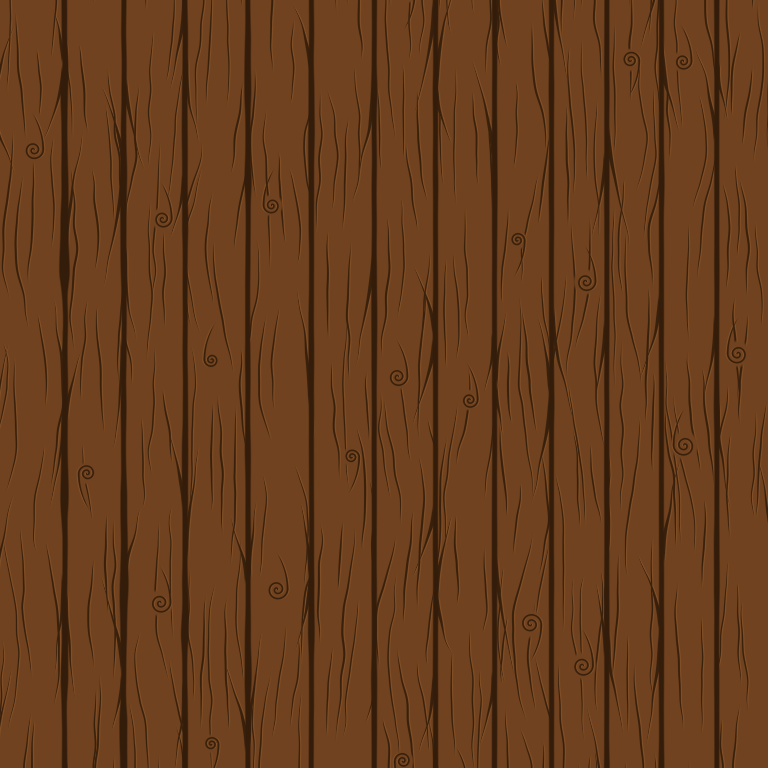
A WebGL 1 fragment shader for this texture:

```glsl
precision highp float;
uniform vec2 u_resolution;

const float PLANKS = 13.0;
const float LANES = 5.0;
const float TAU = 6.2831853;
const vec3 WOOD = vec3(0.44, 0.26, 0.12);
const vec3 GROOVE = vec3(0.22, 0.125, 0.045);
const vec3 GAP = vec3(0.20, 0.11, 0.04);
const vec3 RIDGE = vec3(0.53, 0.33, 0.165);

float hash(vec2 p) {
  return fract(sin(dot(p, vec2(12.9898, 78.233))) * 43758.5453);
}

float noise(float x, float seed) {
  float cell = floor(x);
  float f = fract(x);
  return mix(hash(vec2(cell, seed)), hash(vec2(cell + 1.0, seed)), f * f * (3.0 - 2.0 * f));
}

// Gap before each plank; uneven spacing, the first lies off the canvas
float gapX(float i) {
  return i < 0.5 ? -0.01 : i / PLANKS + 0.018 - 0.011 * cos(TAU * (i - 1.5) / 12.0);
}

float line(float d, float halfWidth, float px) {
  return 1.0 - smoothstep(halfWidth - 0.7 * px, halfWidth + 0.7 * px, abs(d));
}

// x: carved groove, y: lit ridge beside it
vec2 carve(float d, float halfWidth, float side, float px) {
  float ridge = line(d - side * (halfWidth + 0.0009), 0.0007, px);
  return vec2(line(d, halfWidth, px), ridge);
}

float grainPath(float y, float plank, float lane) {
  float seed = plank * 9.0 + lane;
  return 0.032 * (noise(y * 6.0, plank + 40.0) - 0.5)
       + 0.014 * (noise(y * 10.0, seed + 70.0) - 0.5)
       + 0.004 * (noise(y * 34.0, seed + 210.0) - 0.5);
}

// Tapered wavy strokes running along the plank
vec2 grain(vec2 p, float plank, float left, float width, float px) {
  vec2 marks = vec2(0.0);
  for (float lane = 0.0; lane < LANES; lane++) {
    float tall = mix(0.17, 0.30, hash(vec2(plank, lane + 3.0)));
    float row = p.y / tall + hash(vec2(lane, plank + 20.0));
    vec2 id = vec2(floor(row) + 11.0 * lane, plank);
    float span = mix(0.5, 0.97, hash(id + 0.3));
    float s = (fract(row) - 0.5) / (0.5 * span);
    float taper = max(1.0 - s * s, 0.0) * step(hash(id + 0.6), 0.86);
    float path = grainPath(p.y, plank, lane);
    float slope = (grainPath(p.y + 0.002, plank, lane) - path) / 0.002;
    float x = left + width * (lane + 0.5) / LANES + path + 0.008 * (hash(id + 0.9) - 0.5);
    float d = (p.x - x) / sqrt(1.0 + slope * slope);
    float halfWidth = mix(0.0008, 0.0014, hash(id + 1.2)) * taper;
    marks = max(marks, carve(d, halfWidth, 1.0, px) * smoothstep(0.0, 0.4, taper));
  }
  return marks;
}

// Cracks that split off a gap and thin out into the plank
vec2 cracks(vec2 p, float plank, float left, float width, float px) {
  vec2 marks = vec2(0.0);
  for (float edge = 0.0; edge < 2.0; edge++) {
    float side = 1.0 - 2.0 * edge;
    float row = p.y / 0.22 + hash(vec2(plank, edge + 31.0));
    vec2 id = vec2(floor(row) + 17.0 * edge, plank + 50.0);
    float f = fract(row);
    f = hash(id) < 0.5 ? f : 1.0 - f;
    float t = f / mix(0.3, 0.75, hash(id + 0.2));
    float rest = max(1.0 - t, 0.0);
    float x = mix(0.012, 0.032, hash(id + 0.4)) * pow(t, 1.4)
            + 0.006 * t * (noise(p.y * 30.0, id.y + edge) - 0.5);
    float d = (side * (p.x - left - edge * width) - x) * 0.96;
    float fade = smoothstep(0.0, 0.12, t) * smoothstep(0.0, 0.15, rest) * step(hash(id + 0.7), 0.6);
    marks = max(marks, carve(d, 0.003 * rest * rest + 0.0011 * rest, side, px) * fade);
  }
  return marks;
}

// Spiral with a bent tail; z: room kept clear of grain
vec3 curl(vec2 p, float plank, float left, float width, float px) {
  float row = p.y / 0.5 + hash(vec2(plank, 91.0));
  vec2 id = vec2(floor(row), plank + 80.0);
  float radius = mix(0.009, 0.014, hash(id + 0.1));
  vec2 q = vec2(p.x - left - width * mix(0.35, 0.65, hash(id + 0.2)), (fract(row) - 0.5) * 0.5);
  q *= vec2(hash(id + 0.3) < 0.5 ? -1.0 : 1.0, hash(id + 0.4) < 0.3 ? -1.0 : 1.0);
  float r = length(q);
  float turn = fract(atan(q.y, q.x) / TAU);
  float d = r - radius * 0.5 * turn;
  float outer = r - radius * 0.5 * (turn + 1.0);
  d = abs(outer) < abs(d) ? outer : d;
  vec2 marks = carve(d, 0.0011, q.x / max(r, 0.001), px);
  float tail = q.y / 0.05;
  float tailFade = step(0.0, tail) * (1.0 - smoothstep(0.7, 1.0, tail));
  float bend = q.x - radius + 6.0 * q.y * q.y;
  marks = max(marks, carve(bend, 0.0012 * (1.0 - 0.6 * tail), 1.0, px) * tailFade);
  float room = 1.0 - smoothstep(radius * 1.1, radius * 1.5, r);
  return vec3(marks, room) * step(hash(id + 0.5), 0.7);
}

// Dark gap, more worn towards the left
float gap(vec2 p, float i, float px) {
  float wear = 0.0006 + 0.0035 * exp(-0.45 * (i - 1.0));
  float sway = wear * 0.5 * (noise(p.y * 24.0, i + 120.0) - 0.5);
  float chip = wear * pow(noise(p.y * 17.0, i + 150.0), 3.0);
  float d = abs(p.x - gapX(i) - sway) - 0.0031 - chip;
  return 1.0 - smoothstep(-0.0006 - px * 0.5, 0.0008 + px * 0.5, d);
}

void main() {
  vec2 p = gl_FragCoord.xy / u_resolution;
  float px = 1.0 / min(u_resolution.x, u_resolution.y);
  float plank = 0.0;
  for (float i = 1.0; i < PLANKS; i++) plank += step(gapX(i), p.x);
  float left = gapX(plank);
  float width = gapX(plank + 1.0) - left;

  vec3 spiral = curl(p, plank, left, width, px);
  vec2 marks = grain(p, plank, left, width, px) * (1.0 - spiral.z);
  marks = max(marks, max(spiral.xy, cracks(p, plank, left, width, px)));

  vec3 color = mix(WOOD, RIDGE, marks.y * 0.75);
  color = mix(color, GROOVE, marks.x);
  color = mix(color, GAP, max(gap(p, plank, px), gap(p, plank + 1.0, px)));
  gl_FragColor = vec4(color, 1.0);
}
```
